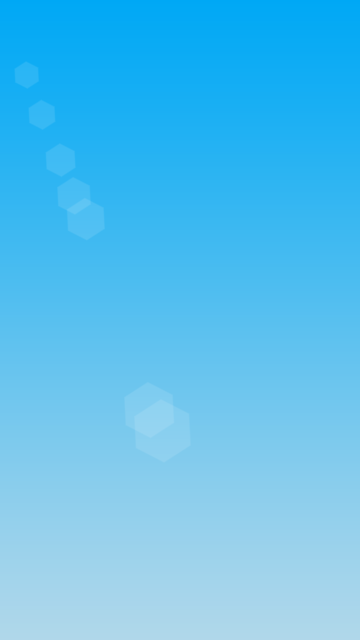
Give the GLSL for this background, as a WebGL 1 fragment shader.

```glsl
precision highp float;
// Clear sky gradient with a diagonal trail of faint translucent hexagons.
uniform vec2 u_resolution;

const float PI = 3.14159265;

// Signed distance to a slightly tilted, pointy-topped hexagon
float hexagon(vec2 p, float radius) {
    float d = 0.0;
    for (int k = 0; k < 3; k++) {
        float angle = float(k) * PI / 3.0 - 0.05;
        d = max(d, abs(dot(p, vec2(cos(angle), sin(angle)))));
    }
    return d - 0.866 * radius;
}

// Azure at the top easing into pale blue at the bottom
vec3 sky(float depth) {
    float t = mix(depth, smoothstep(0.0, 1.0, depth), 0.25);
    return mix(vec3(0.0, 0.66, 0.96), vec3(0.69, 0.845, 0.918), t);
}

void main() {
    // Units of canvas height, with y measured down from the top
    vec2 p = gl_FragCoord.xy / u_resolution.y;
    p.y = 1.0 - p.y;
    float pixel = 1.0 / u_resolution.y;

    vec3 color = sky(p.y);

    for (int n = 0; n < 7; n++) {
        float i = float(n);

        // Upper trail: five growing hexagons on a gently bent line
        float bend = i * i * (4.0 - i);
        float jitter = 0.0004 * i * (4.0 - i) * cos(PI * i);
        vec2 center = vec2(0.0417, 0.1172) + i * vec2(0.0231, 0.0563)
                    + bend * vec2(0.00065, 0.00234) + jitter;
        float radius = 0.0212 + 0.0018 * i + 0.00029 * i * i;

        // Lower pair: two larger overlapping hexagons
        if (n > 4) {
            float j = i - 5.0;
            center = vec2(0.2331, 0.6406) + j * vec2(0.0208, 0.0326);
            radius = 0.0436 + 0.0058 * j;
        }

        float cover = smoothstep(pixel, -pixel, hexagon(p - center, radius));
        color = mix(color, vec3(1.0), 0.11 * cover);
    }

    gl_FragColor = vec4(color, 1.0);
}
```
